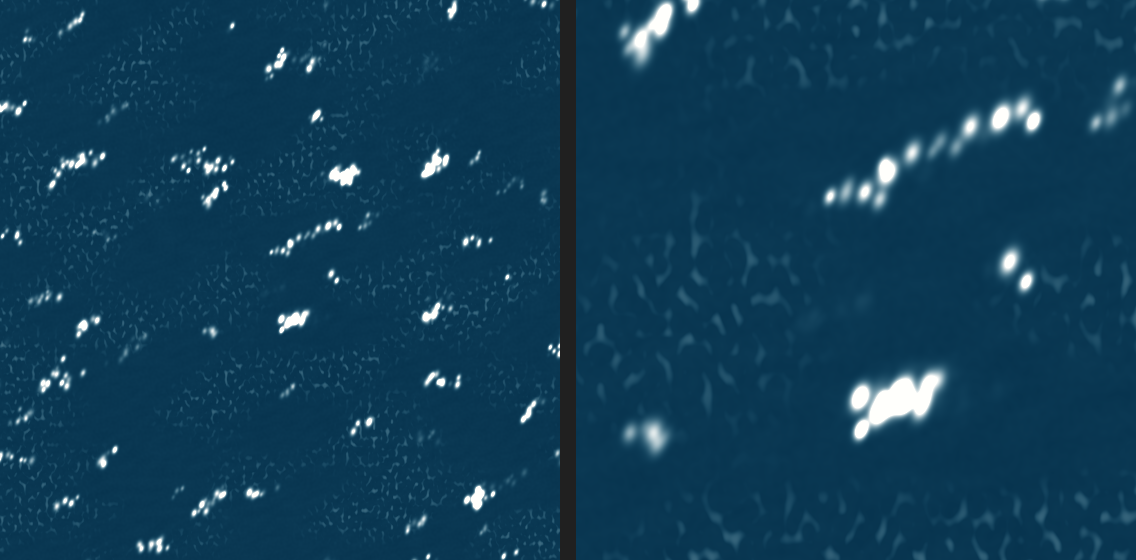
Left, the full canvas; right, a detail of the centre.
Write a Shadertoy shader that draws this texture.

```glsl
#define WATER vec3(0.036, 0.215, 0.320)
#define GLARE vec3(1.0, 1.0, 0.99)
#define CLUSTER_CELLS 9.0
#define CLUSTER_CHANCE 0.82
#define PATCH_CHANCE 0.06
#define GLINT_SIZE 0.0029
#define GLINT_PEAK 3.3
#define SPECKLE 0.20
#define RIPPLE 0.012
#define SWELL_ANGLE 0.35

vec2 hash2(vec2 p) {
    vec3 q = fract(p.xyx * vec3(0.1031, 0.1030, 0.0973));
    q += dot(q, q.yzx + 33.33);
    return fract((q.xx + q.yz) * q.zy);
}

mat2 rotation(float a) {
    return mat2(cos(a), sin(a), -sin(a), cos(a));
}

float cornerSlope(vec2 cell, vec2 corner, vec2 f) {
    float a = 6.2832 * hash2(cell + corner + 80.0).x;
    return dot(vec2(cos(a), sin(a)), f - corner);
}

float gradientNoise(vec2 p) {
    vec2 i = floor(p), f = p - i;
    vec2 u = f * f * f * (f * (f * 6.0 - 15.0) + 10.0);
    vec2 e = vec2(1.0, 0.0);
    return mix(mix(cornerSlope(i, e.yy, f), cornerSlope(i, e.xy, f), u.x),
               mix(cornerSlope(i, e.yx, f), cornerSlope(i, e.xx, f), u.x), u.y);
}

// One group of sun glints, scattered along a tilted wave crest
float cluster(vec2 uv, vec2 cell) {
    vec2 seed = cell + 40.0;
    vec2 kind = hash2(seed);
    if (kind.x > CLUSTER_CHANCE) return 0.0;

    bool isPatch = kind.x < PATCH_CHANCE;
    vec2 shape = hash2(seed + 131.0);
    vec2 center = (cell + hash2(seed + 257.0)) / CLUSTER_CELLS;
    float power = isPatch ? 1.0 : pow(kind.y, 1.5);
    int count = isPatch ? 26 : 3 + int(13.0 * shape.x);
    vec2 spread = isPatch ? vec2(0.036, 0.018)
                          : vec2(0.020 + 0.034 * shape.x, 0.013);
    mat2 crest = rotation(SWELL_ANGLE + 1.3 * (shape.y - 0.5));

    float light = 0.0;
    for (int i = 0; i < count; i++) {
        vec2 key = seed * 7.0 + float(i) * vec2(13.0, 29.0);
        vec2 scatter = hash2(key) + hash2(key + 311.0) - 1.0;
        vec2 look = hash2(key + 503.0);
        vec2 d = uv - center - crest * (scatter * spread);
        d.x -= 0.25 * d.y;
        d /= GLINT_SIZE * mix(0.75, 1.25, look.y) * vec2(0.9, 1.3);
        light += GLINT_PEAK * power * look.x * look.x * exp(-0.5 * dot(d, d));
    }

    // Soft foam beneath the densest groups
    if (isPatch) {
        vec2 d = ((uv - center) * crest) / (spread * 0.6);
        float froth = 0.6 + 0.8 * gradientNoise(uv * 110.0);
        light += 0.4 * shape.x * froth * exp(-dot(d, d));
    }
    return light;
}

float glints(vec2 uv) {
    vec2 home = floor(uv * CLUSTER_CELLS);
    float light = 0.0;
    for (int y = -1; y <= 1; y++)
        for (int x = -1; x <= 1; x++)
            light += cluster(uv, home + vec2(x, y));
    return light;
}

void mainImage(out vec4 fragColor, in vec2 fragCoord) {
    vec2 uv = fragCoord / iResolution.y;
    vec2 swell = uv * rotation(SWELL_ANGLE);

    // Dark water with faint tilted ripples and fine grain
    float ripple = gradientNoise(swell * vec2(26.0, 70.0))
                 + 0.8 * gradientNoise(uv * 170.0 + 9.0)
                 + 0.6 * gradientNoise(swell * 4.0 + 3.0);
    vec3 color = WATER + RIPPLE * ripple * vec3(0.7, 1.0, 1.0);

    // Dim specks gathered in drifting bands
    float band = smoothstep(-0.15, 0.4, gradientNoise(swell * vec2(5.0, 11.0) + 21.0));
    float speck = smoothstep(0.1, 0.6, gradientNoise(uv * vec2(125.0, 85.0)));
    float light = SPECKLE * band * speck + glints(uv);

    // Weak light stays teal, strong light clips to white
    vec3 tint = pow(vec3(clamp(light, 0.0, 1.0)), vec3(1.0, 0.87, 0.83));
    fragColor = vec4(mix(color, GLARE, tint), 1.0);
}
```
